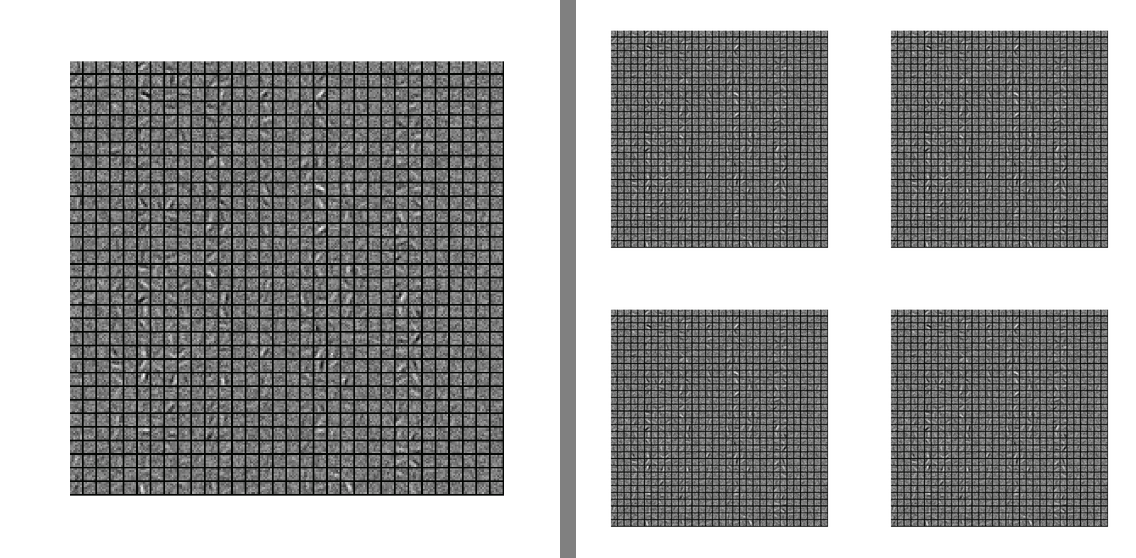
Left, the tile; right, the same tile 2 across and 2 down.
Give the GLSL for this pattern, as a Shadertoy shader.

```glsl
const float CELLS = 32.0;             // repeats across and down
const float TEXELS = 8.0;             // seven shaded texels plus one line texel
const vec2 PLATE_MIN = vec2(0.125, 0.1118);
const vec2 PLATE_MAX = vec2(0.9004, 0.8902);
const vec3 PAPER = vec3(1.0);
const vec3 LINE = vec3(0.016, 0.022, 0.016);
const float MID_GREY = 0.482;

// Contrast of each column, left to right
const float COLUMN_CONTRAST[32] = float[32](
    0.50, 0.30, 0.25, 0.60, 0.20, 1.00, 0.45, 0.70,
    0.50, 0.30, 0.70, 0.70, 0.15, 0.15, 0.70, 0.15,
    0.20, 0.60, 1.00, 0.50, 0.70, 0.35, 0.15, 0.25,
    0.80, 0.90, 0.15, 0.25, 0.30, 0.20, 0.30, 0.20);

float hash(vec2 p, float seed) {
    vec3 q = fract(vec3(p, seed) * 0.1031);
    q += dot(q, q.zyx + 33.33);
    return fract((q.x + q.y) * q.z);
}

vec2 hash2(vec2 p, float seed) {
    return vec2(hash(p, seed), hash(p, seed + 17.0));
}

// Oriented light and dark ripple under a soft elongated window
float ripple(vec2 offset, float angle, float phase) {
    vec2 dir = vec2(cos(angle), sin(angle));
    float across = dot(offset, dir);
    float along = dot(offset, vec2(-dir.y, dir.x));
    float window = exp(-across * across / 5.0 - along * along / 9.0);
    return window * cos(across * 1.25 + phase);
}

float kernelShade(vec2 cell, vec2 texel) {
    // Fine triangular grain
    vec2 grainCell = cell * TEXELS + texel;
    float grain = hash(grainCell, 3.0) + hash(grainCell, 11.0) - 1.0;

    // Blob position leans towards a spot shared by the column
    vec2 columnSpot = hash2(vec2(cell.x, 71.0), 5.0);
    vec2 center = 6.0 * mix(columnSpot, hash2(cell, 7.0), 0.6);
    float angle = 6.2832 * hash(cell, 23.0);
    float phase = 6.2832 * hash(cell, 29.0);

    float rowContrast = mix(0.55, 1.15, hash(vec2(53.0, cell.y), 31.0));
    float variation = hash(cell, 37.0);
    float gain = mix(0.16, 0.62, variation * variation);
    float contrast = COLUMN_CONTRAST[int(cell.x)] * rowContrast * gain;

    float shade = MID_GREY + 0.19 * grain
                + contrast * ripple(texel - center, angle, phase);
    return clamp(shade, 0.06, 1.0);
}

vec3 plateColor(vec2 uv) {
    vec2 p = (uv - PLATE_MIN) / (PLATE_MAX - PLATE_MIN);
    p.y = 1.0 - p.y;
    if (any(lessThan(p, vec2(0.0))) || any(greaterThanEqual(p, vec2(1.0)))) return PAPER;

    vec2 grid = p * CELLS;
    vec2 cell = min(floor(grid), CELLS - 1.0);
    vec2 texel = floor(fract(grid) * TEXELS);
    if (max(texel.x, texel.y) > TEXELS - 1.5) return LINE;
    return vec3(kernelShade(cell, texel));
}

void mainImage(out vec4 fragColor, in vec2 fragCoord) {
    // Average a small block of samples to smooth the edges
    const int SAMPLES = 3;
    const float SPREAD = 0.75;
    vec3 total = vec3(0.0);
    for (int j = 0; j < SAMPLES; j++) {
        for (int i = 0; i < SAMPLES; i++) {
            vec2 jitter = (vec2(i, j) + 0.5) / float(SAMPLES) - 0.5;
            total += plateColor((fragCoord + SPREAD * jitter) / iResolution.xy);
        }
    }
    fragColor = vec4(total / float(SAMPLES * SAMPLES), 1.0);
}
```
